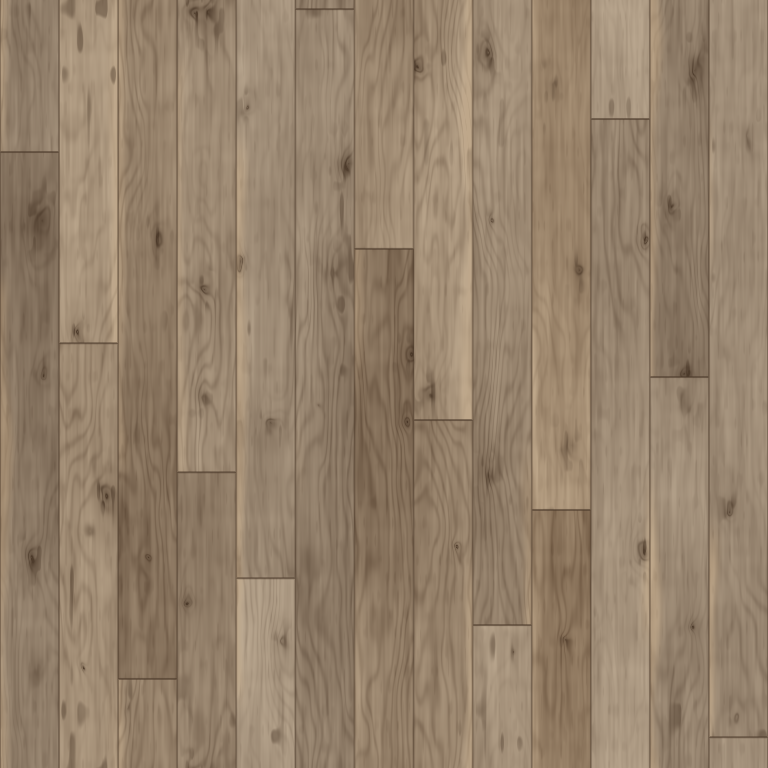
Write a WebGL 2 fragment shader that draws this texture.

```glsl
#version 300 es
precision highp float;
// Wooden floor of thirteen upright boards with staggered joints, flowing grain and knots.

uniform vec2 u_resolution;
out vec4 fragColor;

const float BOARDS = 13.0;

// Height of the end joint in each column
const float JOINT[13] = float[](.802, .553, .116, .385, .247, .988, .676, .453, .186, .336, .845, .509, .040);
// Lightness just below and just above that joint
const float TONE_TOP[13] = float[](.22, .58, .55, .42, .80, .55, .15, .46, .66, .30, .50, .66, .68);
const float TONE_END[13] = float[](.48, .85, .20, .72, .48, .42, .70, .76, .38, .68, .88, .28, .52);

float hash(vec2 p) {
    vec3 q = fract(p.xyx * 0.1031);
    q += dot(q, q.yzx + 33.33);
    return fract((q.x + q.y) * q.z);
}

float noise(vec2 p) {
    vec2 cell = floor(p), f = fract(p);
    f = f * f * (3.0 - 2.0 * f);
    return mix(mix(hash(cell), hash(cell + vec2(1, 0)), f.x),
               mix(hash(cell + vec2(0, 1)), hash(cell + vec2(1, 1)), f.x), f.y);
}

float fbm(vec2 p) {
    float sum = 0.0, gain = 0.53;
    for (int i = 0; i < 4; i++) {
        sum += gain * noise(p);
        p = p * 2.03 + 7.1;
        gain *= 0.5;
    }
    return sum;
}

void main() {
    vec2 uv = gl_FragCoord.xy / u_resolution;
    float pixel = 1.0 / min(u_resolution.x, u_resolution.y);

    // Board coordinates, measured in board widths; y runs down from the joint
    float column = min(floor(uv.x * BOARDS), BOARDS - 1.0);
    int id = int(column);
    float along = fract(JOINT[id] - uv.y);
    vec2 board = vec2(uv.x * BOARDS - column - 0.5, along * BOARDS);
    vec2 wood = board + vec2(column * 17.0, column * 31.0 + 5.0);

    // Growth field, pushed aside around scattered knots
    float field = board.x * 0.7 + 1.9 * fbm(wood * vec2(0.85, 0.2));
    float knot = 0.0, halo = 0.0;
    for (int i = 0; i < 5; i++) {
        vec2 key = vec2(column * 7.0 + 3.0, float(i) * 13.0 + 1.0);
        vec2 centre = vec2((hash(key) - 0.5) * 0.9, (float(i) + hash(key + 4.0)) * BOARDS / 5.0);
        float size = mix(0.035, 0.13, pow(hash(key + 9.0), 2.0));
        vec2 away = (board - centre) * vec2(1.0, 0.6);
        away += 0.09 * (vec2(noise(wood * 5.0), noise(wood * 5.0 + 40.0)) - 0.5);
        float r = length(away) / size;
        float strength = smoothstep(0.2, 0.8, hash(key + 21.0));
        field += 0.35 * strength * exp(-r * 0.55);
        halo += strength * exp(-r * r * 0.12);
        knot += strength * exp(-r * r * 1.1);
    }

    // Ring lines, fine fibres, pores and broad cloudy shading
    float patchy = smoothstep(0.3, 0.75, noise(wood * vec2(0.9, 0.35) + 60.0));
    float rings = pow(0.5 + 0.5 * sin(field * 48.0 + 2.0 * noise(wood * vec2(5.0, 1.5))), 2.5);
    float fibre = noise(wood * vec2(27.0, 1.4)) - 0.5;
    float streak = fbm(wood * vec2(8.0, 0.45)) - 0.5;
    float pores = smoothstep(0.7, 0.95, noise(wood * vec2(21.0, 3.2) + 15.0));
    float cloud = fbm(wood * vec2(1.3, 0.5) + 90.0) - 0.5;
    float ripple = noise(wood * vec2(1.6, 6.0) + 25.0) - 0.5;

    float tone = mix(TONE_TOP[id], TONE_END[id], smoothstep(0.05, 0.95, along)) + 0.11;
    tone += 0.22 * fibre + 0.42 * streak + 0.5 * cloud + 0.07 * ripple;
    tone -= rings * mix(0.08, 0.27, patchy) + 0.13 * pores + 0.25 * halo;

    // Pale sapwood along one edge of some stretches
    float side = hash(vec2(column, 71.0)) < 0.5 ? -1.0 : 1.0;
    float sap = smoothstep(0.28, 0.48, board.x * side + 0.2 * (noise(wood * vec2(1.0, 0.6)) - 0.5));
    sap *= smoothstep(0.5, 0.75, noise(vec2(column * 5.0, along * 3.5)));
    tone += 0.38 * sap;

    vec3 color = mix(vec3(0.47, 0.38, 0.29), vec3(0.70, 0.61, 0.50), clamp(tone, -0.35, 1.2));
    float grey = dot(color, vec3(0.35, 0.5, 0.15));
    color = mix(color, vec3(grey), 0.22 * hash(vec2(column, 12.0)) * (1.0 - sap));

    // Dark knot hearts and short mineral flecks
    float fleck = smoothstep(0.8, 0.92, noise(wood * vec2(7.0, 1.8) + 33.0));
    fleck *= smoothstep(0.6, 0.85, noise(wood * vec2(1.1, 0.5) + 11.0));
    float crack = halo * smoothstep(0.62, 0.85, noise(wood * vec2(12.0, 4.0) + 8.0));
    float dark = clamp(knot * (0.45 + 0.45 * rings) + 0.45 * crack + 0.4 * fleck, 0.0, 0.85);
    color = mix(color, vec3(0.27, 0.20, 0.14), dark);

    // Thin grooves between boards and at their ends
    float sideGap = (0.5 - abs(board.x)) / BOARDS;
    float endGap = min(along, 1.0 - along);
    float sideSeam = 1.0 - smoothstep(0.0003, 0.0007 + pixel, sideGap);
    float endSeam = 1.0 - smoothstep(0.0004, 0.0008 + pixel, endGap);
    color = mix(color, vec3(0.30, 0.23, 0.17), max(0.5 * sideSeam, 0.65 * endSeam));

    fragColor = vec4(color, 1.0);
}
```
